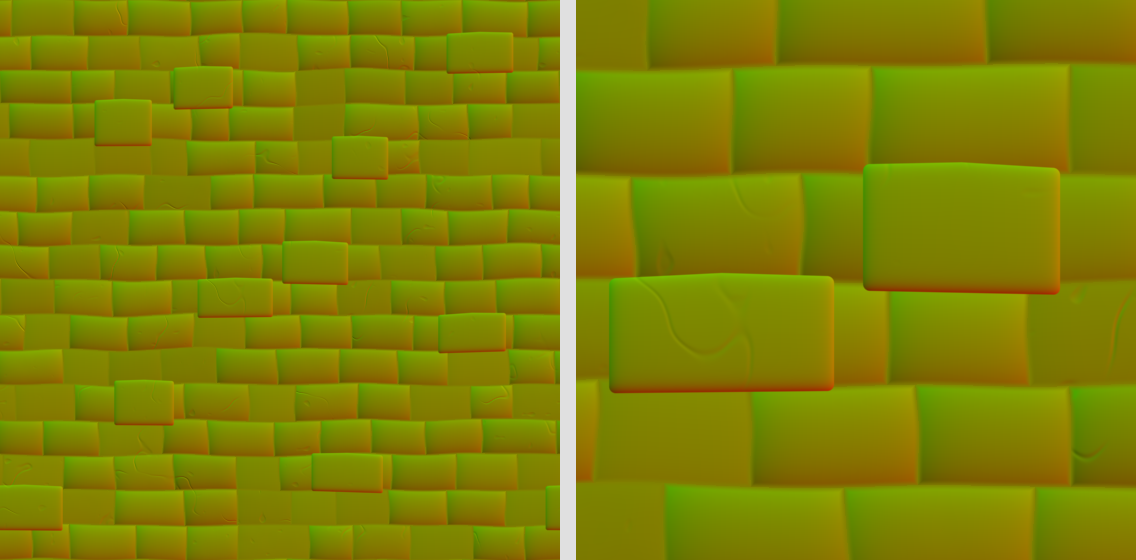
Left, the full canvas; right, a detail of the centre.
Reproduce this texture map procedurally as a WebGL 2 fragment shader.

```glsl
#version 300 es
precision highp float;
// Red-green normal map of a tiling brick wall with a few proud blocks.

uniform vec2 u_resolution;
out vec4 fragColor;

const float ROWS = 16.0;
const float COLUMNS = 10.0;
const vec2 FLAT_NORMAL = vec2(0.503, 0.502);

float hash(vec2 p) {
    vec3 q = fract(p.xyx * 0.1031);
    q += dot(q, q.yzx + 33.33);
    return fract((q.x + q.y) * q.z);
}

// Gradient noise that tiles over a whole number of cells
float cornerDot(vec2 cell, vec2 offset, float period) {
    float angle = 6.2832 * hash(mod(cell, period) + period * 3.7);
    return dot(vec2(cos(angle), sin(angle)), offset);
}

float gradientNoise(vec2 uv, float period) {
    vec2 p = uv * period;
    vec2 cell = floor(p), f = p - cell;
    vec2 s = f * f * f * (f * (f * 6.0 - 15.0) + 10.0);
    vec2 right = vec2(1.0, 0.0), up = vec2(0.0, 1.0);
    float low = mix(cornerDot(cell, f, period),
                    cornerDot(cell + right, f - right, period), s.x);
    float high = mix(cornerDot(cell + up, f - up, period),
                     cornerDot(cell + 1.0, f - 1.0, period), s.x);
    return mix(low, high, s.y);
}

// Tilt near the sides, from distances to the low and high edges
vec2 bevel(vec2 toLow, vec2 toHigh, vec2 width) {
    return exp(-max(toHigh, 0.0) / width) - exp(-max(toLow, 0.0) / width);
}

// Height of hairline cracks and small pits
float wearHeight(vec2 uv) {
    float path = gradientNoise(uv, 7.0) + 0.3 * gradientNoise(uv, 29.0);
    float crack = exp(-pow(path / 0.018, 2.0));
    crack *= smoothstep(-0.05, 0.25, gradientNoise(uv, 14.0));
    float pit = smoothstep(0.42, 0.6, gradientNoise(uv, 48.0));
    return -crack - pit + 0.25 * gradientNoise(uv, 40.0);
}

vec2 wearSlope(vec2 uv) {
    vec2 e = vec2(0.001, 0.0);
    return vec2(wearHeight(uv - e.xy) - wearHeight(uv + e.xy),
                wearHeight(uv - e.yx) - wearHeight(uv + e.yx));
}

// Jittered joint between two bricks, in column units
float jointAt(float index, float row) {
    return index + 0.38 * (hash(vec2(mod(index, COLUMNS), row + 31.0)) - 0.5);
}

// Tilt of the soft brick courses
vec2 brickTilt(vec2 uv, vec2 wear) {
    float y = (1.0 - uv.y + 0.008 * gradientNoise(uv, 7.0)) * ROWS;
    float row = mod(floor(y), ROWS);
    float x = uv.x * COLUMNS + 10.0 * hash(vec2(row, 7.0));
    x += 0.04 * gradientNoise(uv, 20.0);
    float index = floor(x);
    index += step(jointAt(index + 1.0, row), x) - step(x, jointAt(index, row));

    vec2 toLow = vec2((x - jointAt(index, row)) / COLUMNS, (1.0 - fract(y)) / ROWS);
    vec2 toHigh = vec2((jointAt(index + 1.0, row) - x) / COLUMNS, fract(y) / ROWS);
    vec2 nearest = min(toLow, toHigh);

    vec2 id = vec2(mod(index, COLUMNS), row);
    float relief = mix(0.25, 1.0, smoothstep(0.1, 0.4, hash(id + 53.0)));
    vec2 lean = 0.04 * (vec2(hash(id + 11.0), hash(id + 23.0)) - 0.5);
    vec2 slope = bevel(toLow, toHigh, vec2(0.015, 0.018));
    // Left sides are steeper than right sides
    vec2 height = vec2(slope.x < 0.0 ? 0.17 : 0.12, 0.18);
    vec2 tilt = relief * height * slope + lean;
    tilt += wear * 0.10 * smoothstep(0.45, 0.6, hash(id + 71.0));
    return tilt * smoothstep(-0.001, 0.0035, min(nearest.x, nearest.y));
}

// One proud block in most rows: xy is tilt, z is coverage
vec3 proudBlock(vec2 uv, float row, vec2 wear) {
    float id = mod(row, ROWS);
    float present = step(0.5, mod(id, 5.0)) * step(0.5, mod(id, 6.0));
    float centerX = fract(0.18 + 0.64 * id + 0.12 * cos(2.513 * (id - 3.0)));
    vec2 d = vec2(fract(uv.x - centerX + 0.5) - 0.5,
                  uv.y - 1.0 + (row + 0.5) / ROWS);
    d.y += d.x * 0.07 * (hash(vec2(id, 3.0)) - 0.5) + 0.04 * abs(d.x) * step(0.0, d.y);
    vec2 halfSize = vec2(mix(0.050, 0.069, hash(vec2(id, 5.0))),
                         mix(0.034, 0.042, hash(vec2(id, 9.0))));
    const float radius = 0.004;
    vec2 q = abs(d) - halfSize + radius;
    float edge = length(max(q, 0.0)) + min(max(q.x, q.y), 0.0) - radius;
    float pixel = 1.0 / min(u_resolution.x, u_resolution.y);
    float cover = present * (1.0 - smoothstep(-pixel, pixel, edge));

    vec2 toLow = halfSize + d, toHigh = halfSize - d;
    vec2 rim = bevel(toLow, toHigh, vec2(0.0035));
    vec2 tilt = vec2(0.20, rim.y < 0.0 ? 0.32 : 0.16) * rim
              + vec2(0.05, 0.08) * bevel(toLow, toHigh, vec2(0.022));
    // The underside turns red
    tilt.x += 0.10 * max(-rim.y, 0.0);
    return vec3(tilt + vec2(-0.01, 0.02) + 0.05 * wear, cover);
}

void main() {
    vec2 uv = gl_FragCoord.xy / u_resolution;
    vec2 wear = wearSlope(uv);
    vec2 tilt = brickTilt(uv, wear);

    // Blocks overlap the rows above and below
    float row = floor((1.0 - uv.y) * ROWS);
    for (int k = -1; k <= 1; k++) {
        vec3 block = proudBlock(uv, row + float(k), wear);
        tilt = mix(tilt, block.xy, block.z);
    }
    fragColor = vec4(clamp(FLAT_NORMAL + tilt, 0.0, 1.0), 0.0, 1.0);
}
```
